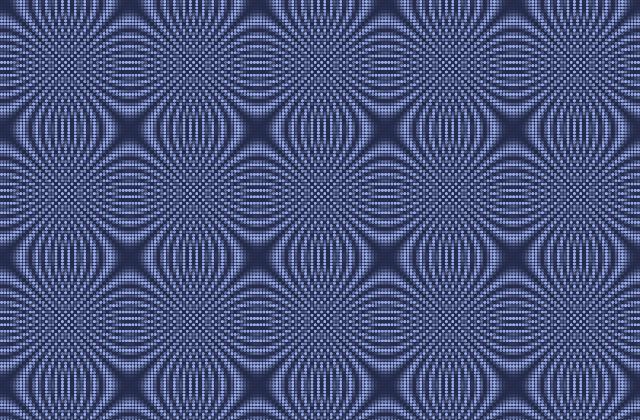
This pattern is drawn by a WebGL 1 fragment shader. Its source:

```glsl
precision highp float;

uniform vec2 u_resolution;

const float PI = 3.14159265;
const float REPEATS_ACROSS = 5.0;
const float DOTS_PER_REPEAT = 40.0; // even, so every repeat keeps the same phase
const float DOT_RADIUS = 0.46;

const vec3 GROUND = vec3(0.13, 0.155, 0.27);
const vec3 DOT_DARK = vec3(0.15, 0.18, 0.305);
const vec3 DOT_LIGHT = vec3(0.60, 0.68, 0.93);

// Saddle wave sampled once per cell; coarse sampling folds it into repeats
float saddleWave(vec2 cell, float period) {
    float saddle = mod(cell.x * cell.x - cell.y * cell.y, 2.0 * period);
    return 0.5 - 0.5 * cos(PI * saddle / period);
}

// Coverage of a round dot centred in its unit cell
float dotMask(vec2 local, float radius, float edge) {
    float dist = length(local - 0.5) - radius;
    return 1.0 - smoothstep(-edge, edge, dist);
}

void main() {
    // Square dot grid counted from the top left corner
    float dotsAcross = REPEATS_ACROSS * DOTS_PER_REPEAT;
    float cellsPerPixel = dotsAcross / u_resolution.x;
    vec2 fromTopLeft = vec2(gl_FragCoord.x, u_resolution.y - gl_FragCoord.y);
    vec2 grid = fromTopLeft * cellsPerPixel;

    // One brightness per dot
    float level = saddleWave(floor(grid), DOTS_PER_REPEAT);
    vec3 dotColor = mix(DOT_DARK, DOT_LIGHT, level);

    float mask = dotMask(fract(grid), DOT_RADIUS, 0.5 * cellsPerPixel);
    gl_FragColor = vec4(mix(GROUND, dotColor, mask), 1.0);
}
```
